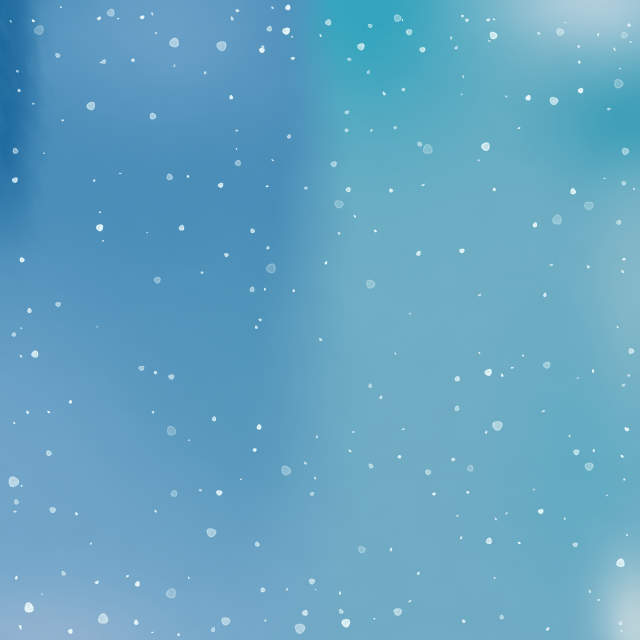
Give the GLSL for this background, as a WebGL 1 fragment shader.

```glsl
precision highp float;
// Soft blue and teal watercolour wash sprinkled with pale snow specks.
uniform vec2 u_resolution;

float hash(vec2 p) {
  vec3 q = fract(vec3(p.xyx) * 0.1031);
  q += dot(q, q.yzx + 33.33);
  return fract((q.x + q.y) * q.z);
}

float noise(vec2 p) {
  vec2 i = floor(p), f = fract(p);
  f = f * f * (3.0 - 2.0 * f);
  return mix(mix(hash(i), hash(i + vec2(1, 0)), f.x),
             mix(hash(i + vec2(0, 1)), hash(i + vec2(1, 1)), f.x), f.y);
}

float fbm(vec2 p) {
  float sum = 0.0, gain = 0.5;
  for (int i = 0; i < 4; i++) {
    sum += gain * noise(p);
    p = p * 2.03 + 17.3;
    gain *= 0.5;
  }
  return sum;
}

// Soft elliptical patch of pigment
float patchAt(vec2 p, vec2 centre, vec2 radius) {
  vec2 d = (p - centre) / radius;
  return exp(-dot(d, d));
}

vec3 wash(vec2 uv) {
  vec2 p = uv + 0.05 * (vec2(fbm(uv * 4.0), fbm(uv * 4.0 + 31.0)) - 0.47);

  // Left side: deep blue band, lavender above and below
  vec3 left = mix(vec3(0.46, 0.66, 0.79), vec3(0.28, 0.55, 0.72), smoothstep(0.0, 0.72, p.y));
  left = mix(left, vec3(0.43, 0.64, 0.79), 0.85 * patchAt(p, vec2(0.25, 0.95), vec2(0.2, 0.14)));
  left = mix(left, vec3(0.45, 0.65, 0.79), 0.75 * patchAt(p, vec2(0.0, 0.3), vec2(0.2, 0.26)));
  left = mix(left, vec3(0.32, 0.59, 0.73), 0.7 * patchAt(p, vec2(0.4, 0.4), vec2(0.17, 0.25)));
  left = mix(left, vec3(0.6, 0.71, 0.82), 0.8 * patchAt(p, vec2(0.06, 0.0), vec2(0.2, 0.08)));

  // Right side: grey blue with teal pools at the top
  vec3 right = mix(vec3(0.44, 0.67, 0.77), vec3(0.43, 0.69, 0.77), p.y);
  right = mix(right, vec3(0.18, 0.64, 0.74), 0.95 * patchAt(p, vec2(0.58, 1.0), vec2(0.17, 0.2)));
  right = mix(right, vec3(0.2, 0.61, 0.71), 0.9 * patchAt(p, vec2(1.0, 0.81), vec2(0.14, 0.09)));
  right = mix(right, vec3(0.36, 0.67, 0.76), 0.7 * patchAt(p, vec2(0.92, 0.27), vec2(0.12, 0.2)));
  right = mix(right, vec3(0.72, 0.82, 0.87), 0.9 * patchAt(p, vec2(0.93, 1.0), vec2(0.14, 0.08)));
  right = mix(right, vec3(0.53, 0.73, 0.79), 0.8 * patchAt(p, vec2(1.0, 0.55), vec2(0.06, 0.17)));
  right = mix(right, vec3(0.76, 0.84, 0.86), 0.9 * patchAt(p, vec2(1.0, 0.03), vec2(0.06, 0.1)));

  // The seam is crisper towards the top
  float spread = mix(0.14, 0.045, uv.y);
  vec3 col = mix(left, right, smoothstep(0.49 - spread, 0.49 + spread, p.x));

  // Dark brushed edge in the upper left corner
  float bristles = fbm(uv * vec2(70.0, 28.0) + vec2(uv.y * 20.0, 0.0));
  float edge = 1.0 - smoothstep(0.015, 0.085, p.x + 0.03 * (bristles - 0.5));
  edge *= smoothstep(0.55, 0.8, p.y);
  col = mix(col, vec3(0.1, 0.4, 0.61), edge * (0.65 + 0.4 * bristles));
  return col + 0.012 * (fbm(uv * 30.0) - 0.47);
}

// One jittered grid of flakes; returns coverage of white
float flakes(vec2 uv, float cells, float share, vec2 sizes, float faint, float seed) {
  vec2 cell = floor(uv * cells);
  vec2 key = cell + seed;
  vec2 home = (cell + 0.18 + 0.64 * vec2(hash(key), hash(key + 57.0))) / cells;

  // Flakes gather along the top and the sides
  float crowd = 1.0 + 1.7 * smoothstep(0.82, 0.97, home.y)
              + 1.2 * smoothstep(0.42, 0.49, abs(home.x - 0.5));
  if (hash(key + 113.0) > share * crowd) return 0.0;

  // Slightly squashed, wobbly disc
  float turn = 6.2832 * hash(key + 171.0);
  vec2 d = uv - home;
  d = vec2(cos(turn) * d.x + sin(turn) * d.y, cos(turn) * d.y - sin(turn) * d.x);
  float size = mix(sizes.x, sizes.y, hash(key + 229.0));
  d.y *= 1.0 + mix(0.9, 0.15, smoothstep(0.002, 0.005, size)) * hash(key + 287.0);
  float angle = atan(d.y, d.x + 0.00001);
  float dist = length(d) - size * (1.0 + 0.07 * sin(3.0 * angle + turn));

  float soft = 0.8 / min(u_resolution.x, u_resolution.y);
  float body = 1.0 - smoothstep(-soft, soft, dist);
  float rim = smoothstep(-0.0026, -0.0004, dist);
  float strength = mix(faint, 0.95, pow(hash(key + 341.0), 1.6));
  float mottled = 0.85 + 0.3 * noise(uv * 350.0);
  return body * min(1.0, strength * mottled + 0.2 * rim);
}

void main() {
  vec2 uv = gl_FragCoord.xy / u_resolution;
  vec3 col = wash(uv);

  // Large translucent discs, then brighter grains, then fine specks
  vec3 snow = vec3(0.91, 0.97, 0.98);
  col = mix(col, snow, flakes(uv, 10.0, 0.38, vec2(0.0045, 0.0082), 0.25, 3.0));
  col = mix(col, snow, flakes(uv, 16.0, 0.28, vec2(0.0025, 0.0048), 0.5, 411.0));
  col = mix(col, snow, flakes(uv, 23.0, 0.2, vec2(0.0013, 0.0028), 0.6, 823.0));
  gl_FragColor = vec4(col, 1.0);
}
```
